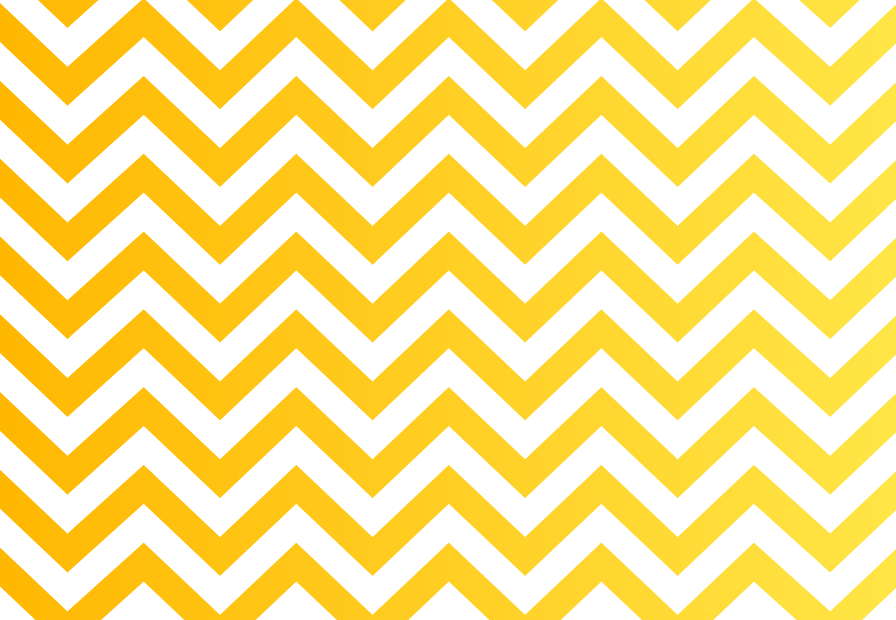
Write a Shadertoy shader that draws this pattern.

```glsl
// Triangle wave: 0 at whole numbers, 1 halfway between them
float triangleWave(float t) {
    return 1.0 - abs(2.0 * fract(t) - 1.0);
}

// Depth of the zigzag below its crests; the outermost valleys are slightly shallower
float zigzagDepth(float x) {
    float outer = clamp((abs(x - 0.5009) - 0.3405) / 0.0852, 0.0, 1.0);
    return 0.1164 * triangleWave((x - 0.1604) / 0.17025) - 0.0056 * outer;
}

void mainImage(out vec4 fragColor, in vec2 fragCoord) {
    vec2 uv = fragCoord / iResolution.xy;
    float rowHeight = 0.12547;

    // Stacked chevrons, half stripe and half gap, measured down from the top
    float row = (1.0 - uv.y + 0.003 - zigzagDepth(uv.x)) / rowHeight;
    float stripeDist = abs(fract(row + 0.25) - 0.5) - 0.25;

    // Edge softness of about one pixel across the slanted stripe
    float softness = 0.7 / (rowHeight * iResolution.y);
    float stripe = 1.0 - smoothstep(-softness, softness, stripeDist);

    // Amber to lemon from left to right
    vec3 amber = vec3(1.0, 0.72, 0.005);
    vec3 lemon = vec3(1.0, 0.90, 0.275);
    vec3 stripeColor = mix(amber, lemon, uv.x);

    fragColor = vec4(mix(vec3(1.0), stripeColor, stripe), 1.0);
}
```
